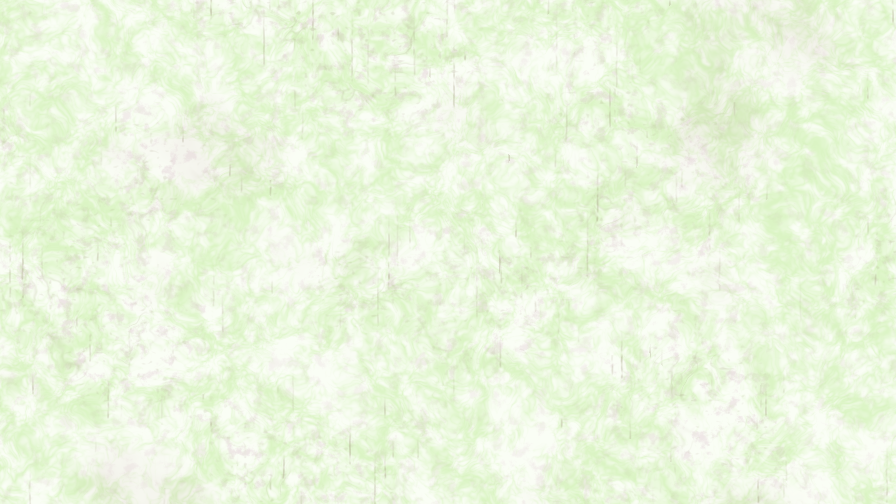
Reproduce this texture procedurally as a WebGL 2 fragment shader.

```glsl
#version 300 es
precision highp float;
// Pale green crumpled paper with wispy veins, mauve stains and fine vertical scratches.

uniform vec2 u_resolution;
out vec4 fragColor;

const vec3 PAPER = vec3(0.982, 0.995, 0.962);
const vec3 GREEN = vec3(0.858, 0.958, 0.768);
const vec3 STAIN_TINT = vec3(0.950, 0.905, 0.935);
const vec3 CLOUD_TINT = vec3(0.965, 0.945, 0.950);
const vec3 SCRATCH_COLOR = vec3(0.62, 0.58, 0.48);
const float VEIN_SCALE = 5.2;
const float VEIN_GAIN = 0.86;
const float VEIN_WARP = 0.09;
const float CURL_WARP = 0.016;
const vec2 VEIN_RANGE = vec2(0.51, 0.95);
const vec2 SCRATCH_CELL = vec2(0.036, 0.19);
const float SCRATCH_WIDTH = 0.0016;
const float SCRATCH_STRENGTH = 0.38;
const vec2 SCUFF_CENTER = vec2(0.84, 0.07);  // fraction of the canvas
const float SCUFF_RADIUS = 0.17;

vec2 hash2(vec2 cell) {
  uvec2 v = uvec2(ivec2(cell)) * 1664525u + 1013904223u;
  v.x += v.y * 1664525u;
  v.y += v.x * 1664525u;
  v ^= v >> 16u;
  v.x += v.y * 1664525u;
  v.y += v.x * 1664525u;
  v ^= v >> 16u;
  return vec2(v >> 8u) / 16777216.0;
}

float cornerSlope(vec2 cell, vec2 offset) {
  float angle = 6.28318 * hash2(cell).x;
  return dot(vec2(cos(angle), sin(angle)), offset);
}

// Gradient noise, roughly -0.7 to 0.7
float noise(vec2 p) {
  vec2 i = floor(p), f = p - i;
  vec2 w = f * f * f * (f * (f * 6.0 - 15.0) + 10.0);
  vec2 e = vec2(1.0, 0.0);
  return mix(mix(cornerSlope(i, f), cornerSlope(i + e, f - e), w.x),
             mix(cornerSlope(i + e.yx, f - e.yx), cornerSlope(i + 1.0, f - 1.0), w.x), w.y);
}

float fbm(vec2 p) {
  float sum = 0.0, amp = 0.5;
  for (int i = 0; i < 5; i++) {
    sum += amp * noise(p);
    p = mat2(1.6, 1.2, -1.2, 1.6) * p + 17.3;
    amp *= 0.55;
  }
  return sum;
}

// Sharp creases summed over octaves, 0 to 1
float ridges(vec2 p) {
  float sum = 0.0, total = 0.0, amp = 1.0;
  for (int i = 0; i < 5; i++) {
    sum += amp * (1.0 - min(abs(1.7 * noise(p)), 1.0));
    total += amp;
    p = mat2(1.6, 1.2, -1.2, 1.6) * p + 9.7;
    amp *= VEIN_GAIN;
  }
  return sum / total;
}

// One jittered vertical scratch per cell, some cells left empty
float scratches(vec2 p, float seed, float wear, float pixel) {
  vec2 q = p / SCRATCH_CELL;
  float column = floor(q.x);
  q.y += hash2(vec2(column, seed)).y;
  vec2 id = vec2(column, floor(q.y)) + seed * 31.0;
  vec2 place = hash2(id), shape = hash2(id + 211.0);
  vec2 local = fract(q);
  float wobble = 0.0016 * noise(vec2(p.y * 30.0, id.x));
  float dist = abs((local.x - mix(0.15, 0.85, place.x)) * SCRATCH_CELL.x + wobble);
  float width = max(SCRATCH_WIDTH, 0.5 * pixel);
  float line = 1.0 - smoothstep(0.3 * width, width + 0.7 * pixel, dist);
  float span = mix(0.2, 0.85, shape.x * shape.x);
  float along = smoothstep(0.08, 0.11, local.y) * (1.0 - smoothstep(0.5 * span, span + 0.1, local.y));
  float broken = smoothstep(-0.45, 0.2, noise(p * vec2(60.0, 75.0)));
  float present = step(place.y, 0.1 + 0.38 * wear);
  return line * along * broken * present * mix(0.25, 1.0, shape.y);
}

// Crossed pale brush strokes fading out from a centre
float scuff(vec2 p, vec2 center) {
  vec2 d = p - center;
  float fade = 1.0 - smoothstep(0.2 * SCUFF_RADIUS, SCUFF_RADIUS, length(d * vec2(0.8, 1.3)));
  float strokeA = noise(vec2(d.x + d.y, d.x - d.y) * vec2(8.0, 55.0));
  float strokeB = noise(vec2(d.x - 0.6 * d.y, d.y + 0.6 * d.x) * vec2(50.0, 9.0) + 40.0);
  return fade * smoothstep(0.08, 0.42, max(strokeA, strokeB));
}

void main() {
  float pixel = 1.0 / u_resolution.y;
  vec2 p = gl_FragCoord.xy * pixel;

  // Curled green veins on bright paper
  vec2 warp = vec2(fbm(p * 4.0 + 5.0), fbm(p * 4.0 + 61.0));
  vec2 curl = vec2(noise(p * 17.0 + 11.0), noise(p * 17.0 + 47.0));
  vec2 bent = p + VEIN_WARP * warp + CURL_WARP * curl;
  float vein = ridges(bent * VEIN_SCALE) + 0.10 * fbm(p * 2.2 + 33.0);
  float green = smoothstep(VEIN_RANGE.x, VEIN_RANGE.y, vein);
  vec3 color = mix(PAPER, GREEN, green);

  // Faint grey clouds and fine mauve mottling, stronger on bare paper
  float cloud = smoothstep(0.06, 0.42, fbm(p * 2.4 + 90.0));
  float wear = smoothstep(-0.20, 0.28, fbm(p * 2.8 + 120.0));
  float mottle = smoothstep(0.02, 0.30, fbm(p * 34.0 + 150.0));
  color *= mix(vec3(1.0), CLOUD_TINT, cloud);
  color *= mix(vec3(1.0), STAIN_TINT, mottle * (0.4 + 0.5 * wear) * (1.1 - 0.4 * green));

  // Fine cracks and specks in the worn parts
  float crack = 1.0 - smoothstep(0.0, 0.10, abs(noise(bent * 26.0)));
  crack *= smoothstep(0.0, 0.35, noise(p * 13.0 + 70.0)) * wear;
  float speck = smoothstep(0.30, 0.6, noise(p * vec2(75.0, 95.0))) * wear;
  color = mix(color, SCRATCH_COLOR, 0.13 * crack + 0.20 * speck);

  // Vertical scratches in two layers, then pale strokes
  float scratch = max(scratches(p, 1.0, wear, pixel), scratches(p + 0.019, 2.0, wear, pixel));
  color = mix(color, SCRATCH_COLOR, SCRATCH_STRENGTH * scratch);
  vec2 scuffCenter = SCUFF_CENTER * u_resolution * pixel;
  color = mix(color, PAPER, 0.55 * scuff(p, scuffCenter));
  fragColor = vec4(color, 1.0);
}
```
